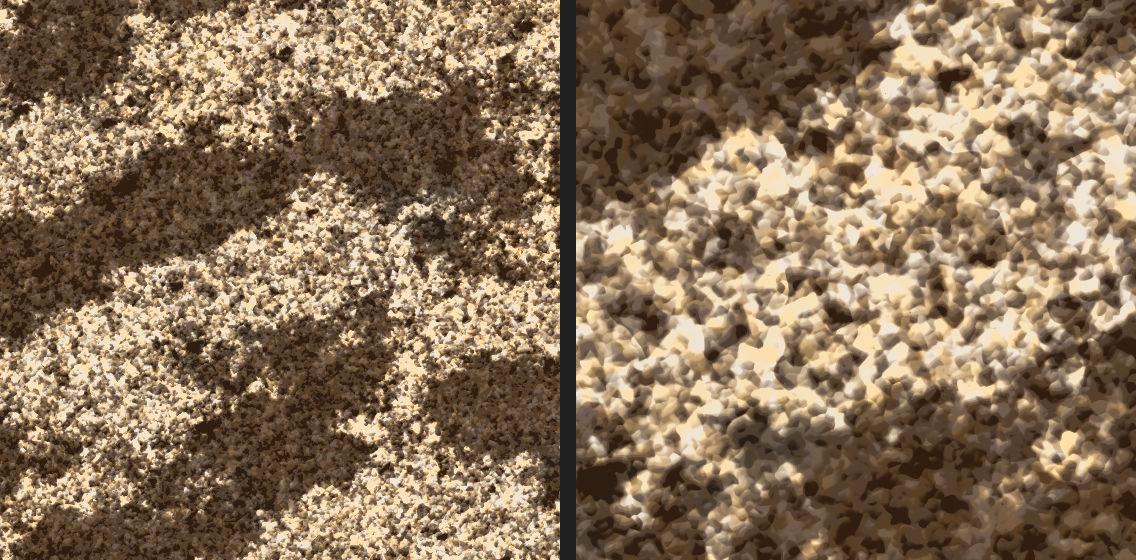
Left: the whole. Right: its middle third, enlarged.
Reproduce this texture procedurally as a three.js fragment shader.

```glsl
// Weathered sandstone: fine sand grains, small pits and slanting ledge shadows in low sun.
varying vec2 vUv;

const float TAU = 6.2832;
const float GRAINS = 122.0;        // sand grains across the canvas
const float FINE_GRAINS = 205.0;   // finer grit that breaks up the grains
const float GRAIN_SOFTNESS = 8.0;  // higher gives harder grain edges
const float CLUMPS = 68.0;         // pores and clumps across the canvas
const float LUMPS = 26.0;          // broad mottling across the canvas
const float PITS = 7.0;            // pit cells across the canvas
const float LEDGE_SLOPE = 0.22;
const float LEDGE_PERIOD = 0.45;
const float LEDGE_OFFSET = 0.55;
const float SUN_BIAS = 0.04;       // higher gives more sunlit area
const float PENUMBRA = 0.27;       // half width of the shadow borders
const float SHADE_TONE = 0.28;
const float SUN_TONE = 0.84;
const vec2 LIGHT = vec2(-0.45, 0.89);

const vec3 CREVICE = vec3(0.19, 0.115, 0.06);
const vec3 UMBER = vec3(0.34, 0.25, 0.17);
const vec3 TAUPE = vec3(0.45, 0.36, 0.285);
const vec3 OCHRE = vec3(0.62, 0.51, 0.38);
const vec3 SAND = vec3(0.81, 0.69, 0.54);
const vec3 CREAM = vec3(0.97, 0.89, 0.75);

vec3 hash3(vec2 p) {
  vec3 q = fract(p.xyx * vec3(0.1031, 0.1030, 0.0973));
  q += dot(q, q.yxz + 33.33);
  return fract((q.xxy + q.yzz) * q.zyx);
}

// Layered, rotated sines for the large rock forms.
float waves(vec2 p) {
  float sum = 0.0, amp = 0.5;
  for (int i = 0; i < 6; i++) {
    p = mat2(0.8, 0.6, -0.6, 0.8) * p * 1.6 + 1.7;
    sum += amp * sin(p.x + 1.4 * sin(p.y));
    amp *= 0.68;
  }
  return sum;
}

// Soft cellular noise: x is brightness with a lit upper side, y is hue, z is free.
vec3 cells(vec2 p) {
  p += 0.16 * sin(p.yx * 2.7 + 1.3 * sin(p * 1.9));
  vec2 base = floor(p), f = fract(p);
  vec4 sum = vec4(0.0);
  for (int j = -1; j <= 1; j++) {
    for (int i = -1; i <= 1; i++) {
      vec2 g = vec2(float(i), float(j));
      vec2 toPixel = f - g - hash3(base + g).xy;
      vec3 grain = hash3(base + g + 57.0);
      grain.x += 0.3 * dot(toPixel, LIGHT);
      sum += exp(-GRAIN_SOFTNESS * dot(toPixel, toPixel)) * vec4(grain, 1.0);
    }
  }
  return sum.xyz / sum.w;
}

// Scattered holes: x is the dark core, y the shaded hollow around it.
vec2 pits(vec2 p, float rough) {
  vec2 base = floor(p), f = fract(p), depth = vec2(0.0);
  for (int j = -1; j <= 1; j++) {
    for (int i = -1; i <= 1; i++) {
      vec2 g = vec2(float(i), float(j));
      vec3 h = hash3(base + g + 11.0);
      vec2 d = f - g - 0.2 - 0.6 * h.xy;
      d.y -= 0.25 * d.x;
      float size = mix(0.05, 0.14, h.y) * step(0.68, h.z) + 0.001;
      float r = length(d * vec2(0.7, 1.2)) / size + rough;
      float hollow = 1.0 - smoothstep(0.9, 2.8, r - dot(d, LIGHT) / size * 0.4);
      depth = max(depth, vec2(1.0 - smoothstep(0.5, 1.1, r), hollow));
    }
  }
  return depth;
}

// Tone from 0 to 1, spaced by the share of each colour.
vec3 stoneColor(float t) {
  vec3 c = mix(CREVICE, UMBER, smoothstep(0.02, 0.21, t));
  c = mix(c, TAUPE, smoothstep(0.28, 0.43, t));
  c = mix(c, OCHRE, smoothstep(0.48, 0.66, t));
  c = mix(c, SAND, smoothstep(0.66, 0.81, t));
  return mix(c, CREAM, smoothstep(0.81, 0.98, t));
}

void main() {
  vec2 p = vUv;
  vec2 along = vec2(p.x + LEDGE_SLOPE * p.y, p.y - LEDGE_SLOPE * p.x);
  vec3 grain = cells(p * GRAINS);
  vec3 grit = cells(p * FINE_GRAINS + 31.0);
  vec3 clump = cells(p * CLUMPS + 19.0) - 0.5;
  float lump = cells(p * LUMPS + 7.0).x - 0.5;
  float rough = 0.62 * (grain.x - 0.5) + 0.5 * (grit.x - 0.5);

  // Bumps facing the sun also catch light inside the ledge shadows.
  vec2 bump = along * 13.0;
  float slope = waves(bump) - waves(bump + LIGHT * 0.2);
  float form = waves(along * vec2(6.0, 9.0));
  float ledge = cos(TAU * (along.y - LEDGE_OFFSET) / LEDGE_PERIOD + 0.8 * sin(along.x * 7.0));
  float exposure = SUN_BIAS - 0.6 * ledge + 0.7 * form + 0.24 * slope;
  exposure += 0.25 * rough + 0.2 * clump.x + 0.3 * lump;
  float sun = smoothstep(-PENUMBRA, PENUMBRA, exposure);

  // Bright, packed grains with darker pores between them.
  float tone = mix(SHADE_TONE, SUN_TONE, sun);
  tone += mix(0.09, 0.1, sun) * slope + mix(0.14, 0.2, sun) * lump;
  tone += mix(0.56, 0.95, sun) * rough * (rough < 0.0 ? 1.2 : 0.8);
  tone += mix(0.2, 0.3, sun) * clump.x;
  tone -= mix(0.18, 0.38, sun) * (1.0 - smoothstep(-0.4, -0.12, clump.z));
  vec2 pit = pits(p * PITS, 0.6 * rough);
  tone -= 0.22 * pit.y * mix(0.5, 1.0, sun);
  tone = mix(tone, -0.1, 0.85 * pit.x);

  // Rusty and pale grains, then grey crust in the shade.
  vec3 color = stoneColor(clamp(tone, 0.0, 1.0));
  float warmth = grain.y - 0.5 + 0.12 * waves(along * 5.0 + 4.0);
  color *= 1.0 + warmth * vec3(0.06, -0.03, -0.26);
  float crust = smoothstep(0.4, 1.0, waves(along * 6.0 + 9.0)) * (1.0 - 0.85 * sun);
  float grey = dot(color, vec3(0.3, 0.59, 0.11));
  color = mix(color, grey * vec3(0.96, 0.9, 0.78), 0.5 * crust);
  gl_FragColor = vec4(color, 1.0);
}
```
